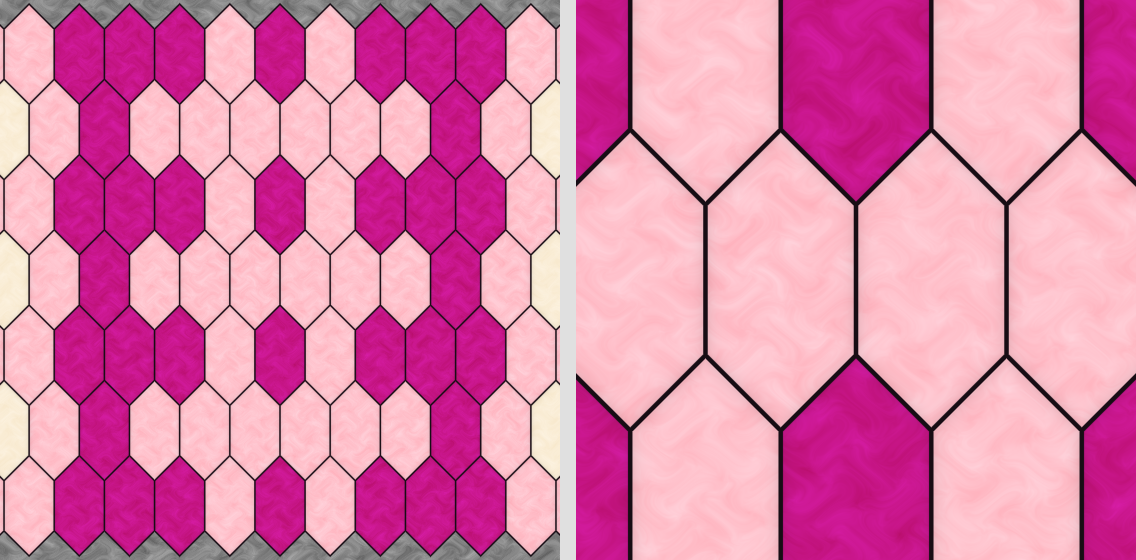
Left, the full canvas; right, a detail of the centre.
Reproduce this pattern procedurally as a Shadertoy shader.

```glsl
// Soft mottling from warped, rotated sine layers, roughly -1 to 1
float mottle(vec2 p) {
    float sum = 0.0, weight = 0.5;
    for (int i = 0; i < 5; i++) {
        p += 0.8 * sin(p.yx * 1.3 + float(i) * vec2(1.7, 2.9));
        sum += weight * sin(p.x) * sin(p.y);
        p = mat2(1.28, 0.96, -0.96, 1.28) * p + 3.1;
        weight *= 0.65;
    }
    return sum;
}

float hash(vec2 cell) {
    return fract(sin(dot(cell, vec2(127.1, 311.7))) * 4375.5);
}

// Elongated hexagon: half width 1, half height 2, 45 degree tips
float hexDistance(vec2 p) {
    p = abs(p);
    return max(p.x - 1.0, (p.x + p.y - 2.0) * 0.7071);
}

void mainImage(out vec4 fragColor, in vec2 fragCoord) {
    // One unit is half a tile width
    vec2 p = (fragCoord - 0.5 * iResolution.xy) / iResolution.y / 0.0448;
    float pixel = 1.0 / (iResolution.y * 0.0448);

    // Nearest tile among the two closest of the seven staggered rows
    float edge = 1e3;
    vec2 tile = vec2(0.0);
    for (int i = 0; i < 2; i++) {
        float row = clamp(floor(p.y / 3.0) + float(i), -3.0, 3.0);
        float shift = 1.0 - mod(row, 2.0);
        float column = 2.0 * round((p.x - shift) / 2.0) + shift;
        float d = hexDistance(p - vec2(column, 3.0 * row));
        if (d < edge) {
            edge = d;
            tile = vec2(column, row);
        }
    }

    // Mirrored colour layout, alternating by row
    float reach = abs(tile.x);
    bool oddRow = mod(tile.y, 2.0) > 0.5;
    bool magenta = oddRow ? reach < 0.5 || (reach > 3.5 && reach < 8.5)
                          : abs(reach - 7.0) < 0.5;
    bool cream = !oddRow && reach > 10.5;

    // Mottled glaze, shifted for each tile
    float cloud = mottle(p * vec2(4.5, 5.5) + 40.0 * hash(tile));
    vec3 glaze = vec3(1.0, 0.76, 0.80) + cloud * vec3(0.0, 0.06, 0.055);
    if (magenta) glaze = vec3(0.785, 0.085, 0.54) + cloud * vec3(0.05, 0.025, 0.10);
    if (cream) glaze = vec3(0.98, 0.93, 0.84) + cloud * vec3(0.01, 0.02, 0.04);
    glaze *= 1.0 - 0.12 * exp(-abs(edge) * 14.0);

    // Stone backing beyond the outer rows
    vec3 stone = vec3(0.52 + 0.13 * mottle(p * vec2(3.5, 5.0) + 9.0));
    vec3 color = mix(glaze, stone, smoothstep(-0.5 * pixel, 0.5 * pixel, edge));

    // Dark joints
    float joint = 1.0 - smoothstep(-0.75 * pixel, 0.75 * pixel, abs(edge) - 0.03);
    color = mix(color, vec3(0.09, 0.05, 0.08), joint);
    fragColor = vec4(color, 1.0);
}
```
